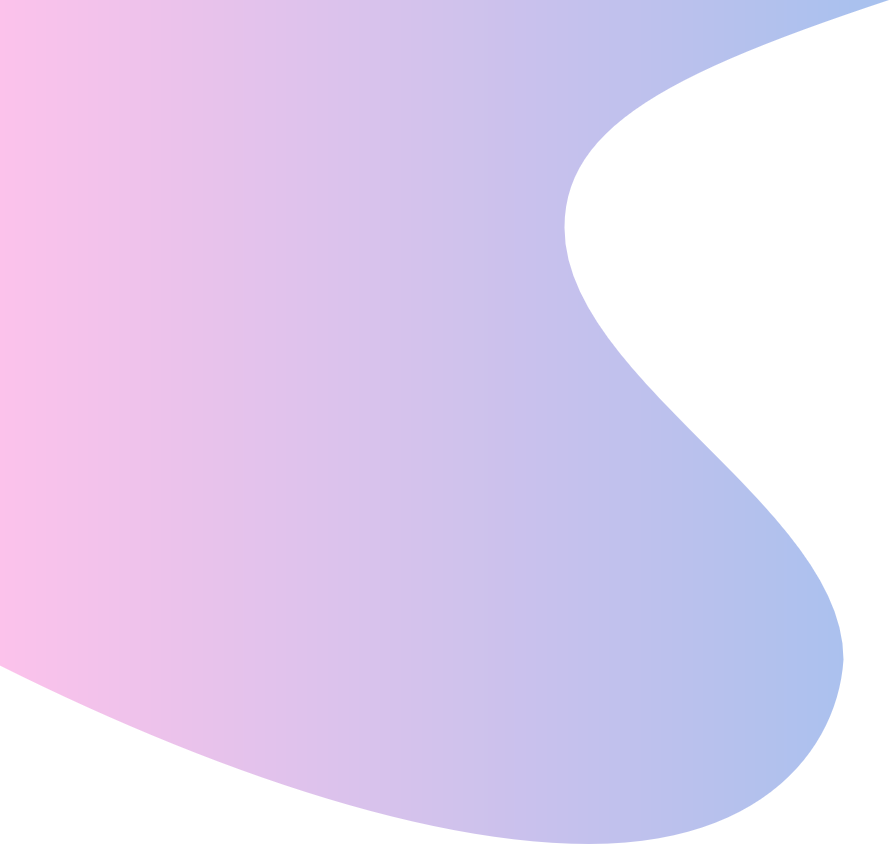
Give the GLSL for this background, as a WebGL 1 fragment shader.

```glsl
precision highp float;
// Pastel pink-to-blue wave with a smooth curved outline on a white ground.

#define ASPECT_HEIGHT 0.9414
#define CURVE_STEPS 28
#define PINK vec3(0.988, 0.761, 0.920)
#define BLUE vec3(0.651, 0.757, 0.933)
#define GROUND vec3(1.0)

uniform vec2 u_resolution;

vec2 bezier(vec2 a, vec2 b, vec2 c, vec2 d, float t) {
  float s = 1.0 - t;
  return s * s * s * a + 3.0 * s * s * t * b + 3.0 * s * t * t * c + t * t * t * d;
}

float segmentDistance(vec2 p, vec2 a, vec2 b) {
  vec2 ab = b - a;
  float t = clamp(dot(p - a, ab) / dot(ab, ab), 0.0, 1.0);
  return length(p - a - ab * t);
}

// Updates outline.x, the nearest distance, and outline.y, the inside sign,
// which flips at each crossing of a ray cast to the right.
void addCurve(inout vec2 outline, vec2 p, vec2 a, vec2 b, vec2 c, vec2 d) {
  vec2 start = a;
  for (int i = 1; i <= CURVE_STEPS; i++) {
    vec2 end = bezier(a, b, c, d, float(i) / float(CURVE_STEPS));
    outline.x = min(outline.x, segmentDistance(p, start, end));
    if ((start.y > p.y) != (end.y > p.y)) {
      float crossing = mix(start.x, end.x, (p.y - start.y) / (end.y - start.y));
      if (p.x < crossing) outline.y = -outline.y;
    }
    start = end;
  }
}

// Signed distance to the wave, positive inside.
float waveDistance(vec2 p) {
  vec2 topEnd = vec2(0.994, 0.942);
  vec2 hollow = vec2(0.630, 0.6875);
  vec2 bulge = vec2(0.9414, 0.2057);
  vec2 bottom = vec2(0.6576, 0.0);
  vec2 leftEnd = vec2(0.0, 0.199);

  vec2 outline = vec2(10.0, -1.0);
  addCurve(outline, p, topEnd, vec2(0.750, 0.861), vec2(0.630, 0.801), hollow);
  addCurve(outline, p, hollow, vec2(0.630, 0.518), vec2(0.9414, 0.375), bulge);
  addCurve(outline, p, bulge, vec2(0.935, 0.108), vec2(0.853, 0.0), bottom);
  addCurve(outline, p, bottom, vec2(0.469, 0.0), vec2(0.2214, 0.0885), leftEnd);
  return outline.x * outline.y;
}

void main() {
  // Canvas width is one unit.
  vec2 p = gl_FragCoord.xy / u_resolution * vec2(1.0, ASPECT_HEIGHT);
  float pixel = 1.0 / u_resolution.x;

  vec3 wave = mix(PINK, BLUE, p.x);
  float coverage = clamp(waveDistance(p) / pixel + 0.5, 0.0, 1.0);
  gl_FragColor = vec4(mix(GROUND, wave, coverage), 1.0);
}
```
